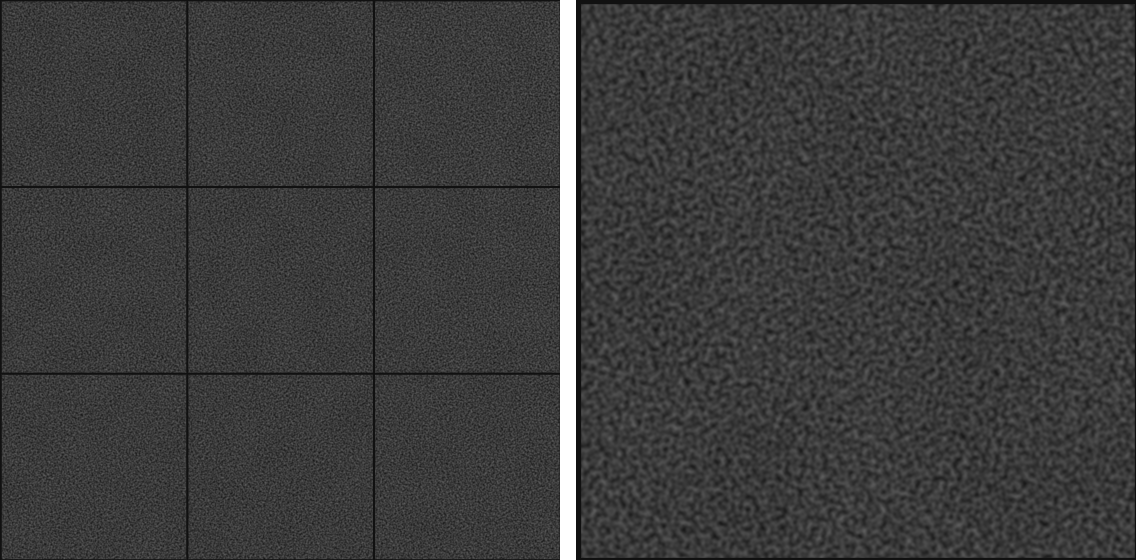
Left, the full canvas; right, a detail of the centre.
Write a Shadertoy shader that draws this pattern.

```glsl
const float TILES = 3.0;                  // repeats across and down
const vec2  JOINT_SHIFT = vec2(0.0012, 0.0006); // joint offset from the top left
const float JOINT_HALF_WIDTH = 0.0019;
const vec3  JOINT_COLOR = vec3(0.065);
const vec3  FELT_COLOR = vec3(0.23);
const float GRAIN_FREQ = 300.0;           // grain cells per canvas
const float GRAIN_CONTRAST = 0.135;
const float MOTTLE_FREQ = 16.0;
const float MOTTLE_CONTRAST = 0.015;
const float TILE_CONTRAST = 0.004;        // brightness shift between tiles

// Integer hash of a lattice cell, 0..1
float hash(vec2 cell) {
    uvec2 q = uvec2(ivec2(cell)) * uvec2(1597u, 3812u + 1u);
    uint n = (q.x ^ (q.y << 8)) * 26699u + q.y;
    n = (n ^ (n >> 15)) * 73133u;
    n = (n ^ (n >> 13)) * 51787u;
    return float((n ^ (n >> 16)) & 65535u) / 65535.0;
}

// Slope contribution of one lattice corner
float corner(vec2 cell, vec2 offset) {
    float angle = 6.2832 * hash(cell);
    return dot(vec2(cos(angle), sin(angle)), offset);
}

float gradientNoise(vec2 p) {
    vec2 cell = floor(p);
    vec2 f = p - cell;
    vec2 u = f * f * f * (f * (f * 6.0 - 15.0) + 10.0);
    vec2 e = vec2(1.0, 0.0);
    float low = mix(corner(cell, f), corner(cell + e.xy, f - e.xy), u.x);
    float high = mix(corner(cell + e.yx, f - e.yx), corner(cell + e.xx, f - e.xx), u.x);
    return mix(low, high, u.y);
}

mat2 rotation(float angle) {
    float c = cos(angle), s = sin(angle);
    return mat2(c, s, -s, c);
}

// Two rotated layers hide the lattice directions
float fibreGrain(vec2 p) {
    float fine = gradientNoise(rotation(0.55) * p * GRAIN_FREQ + 17.3);
    float coarse = gradientNoise(rotation(1.17) * p * GRAIN_FREQ * 0.8 + 91.7);
    return fine + 0.8 * coarse;
}

// Coverage of the thin joints between tiles
float jointMask(vec2 p, float pixel) {
    vec2 t = (p - JOINT_SHIFT) * TILES;
    vec2 d = abs(t - round(t)) / TILES;
    float edge = min(d.x, d.y) - JOINT_HALF_WIDTH;
    return 1.0 - smoothstep(-0.6 * pixel, 0.6 * pixel, edge);
}

void mainImage(out vec4 fragColor, in vec2 fragCoord) {
    // Canvas units, measured down from the top left
    vec2 p = fragCoord / iResolution.xy;
    p.y = 1.0 - p.y;
    vec2 tile = floor((p - JOINT_SHIFT) * TILES);

    // Felt surface
    float shade = GRAIN_CONTRAST * fibreGrain(p);
    shade += MOTTLE_CONTRAST * gradientNoise(p * MOTTLE_FREQ + 5.4);
    shade += TILE_CONTRAST * (hash(tile + 40.0) - 0.5);
    vec3 color = clamp(FELT_COLOR + shade, 0.09, 0.36);

    // Joints
    color = mix(color, JOINT_COLOR, jointMask(p, 1.0 / iResolution.y));
    fragColor = vec4(color, 1.0);
}
```
